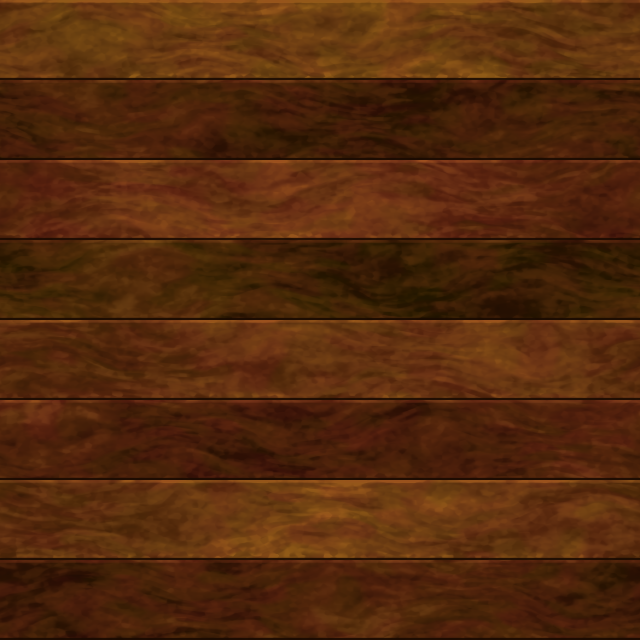
Give the GLSL for this texture, as a Shadertoy shader.

```glsl
// Eight stacked horizontal planks of dark stained wood with seams, lit top edges and wavy grain.

const float TAU = 6.28318;
const float PLANKS = 8.0;          // planks down the canvas
const float SEAM_WIDTH = 0.028;    // in plank heights, as are the edge sizes below
const float EDGE_WIDTH = 0.034;
const float EDGE_LIGHT = 1.35;     // tone steps added on the lit top edge
const float CHIP_LIGHT = 1.5;      // tone steps added by chips on the lower edge
const float GLOW = 0.55;           // broad light and dark areas along a plank
const float HUE_SPREAD = 1.5;      // red and olive mottling
const vec3 SEAM_COLOR = vec3(0.10, 0.04, 0.005);
const vec3 HUE_SHIFT = vec3(0.020, -0.016, 0.012);

// Stain from darkest to lightest, one entry per tone step.
const vec3 STAIN[6] = vec3[6](
    vec3(0.17, 0.07, 0.01), vec3(0.26, 0.12, 0.03), vec3(0.32, 0.15, 0.04),
    vec3(0.40, 0.21, 0.07), vec3(0.47, 0.26, 0.08), vec3(0.58, 0.34, 0.10));

// Per plank, from the top: tone, centre of the glow, redness.
const vec3 PLANK[8] = vec3[8](
    vec3(3.45, 0.50, -0.4), vec3(1.20, 0.20, 0.0),
    vec3(2.50, 0.38, 0.7),  vec3(1.15, 0.15, -0.7),
    vec3(2.80, 0.62, 0.2),  vec3(1.45, 0.08, 0.5),
    vec3(3.00, 0.55, 0.0),  vec3(1.25, 0.58, 0.2));

vec3 hash3(vec3 p) {
    p = fract(p * vec3(0.1031, 0.1030, 0.0973));
    p += dot(p, p.yxz + 33.33);
    return fract((p.xxy + p.yxx) * p.zyx);
}

// Smooth cellular noise centred on zero; it repeats after count.x cells across.
float cellNoise(vec2 p, vec2 count, float seed) {
    p *= count;
    vec2 base = floor(p);
    float total = 0.0, weights = 0.0;
    for (int j = -1; j <= 1; j++)
    for (int i = -1; i <= 1; i++) {
        vec2 id = base + vec2(i, j);
        vec3 h = hash3(vec3(mod(id.x, count.x), id.y + 50.0, seed));
        vec2 d = id + h.xy - p;
        float w = exp(-6.0 * dot(d, d));
        total += w * h.z;
        weights += w;
    }
    return total / weights - 0.5;
}

// Layered sines bend the grain into long arches.
float grainBend(float x, float v, float seed) {
    return 0.11 * sin(TAU * (2.0 * x + 0.37 * seed) + 2.5 * v)
         + 0.06 * sin(TAU * (3.0 * x + 0.61 * seed) - 4.0 * v)
         + 0.02 * sin(TAU * (9.0 * x + 0.23 * seed) + 7.0 * v);
}

vec3 stain(float tone) {
    vec3 color = STAIN[0];
    for (int i = 0; i < 5; i++)
        color = mix(color, STAIN[i + 1], clamp(tone - float(i), 0.0, 1.0));
    return color * (1.0 + 0.2 * min(tone, 0.0));
}

void mainImage(out vec4 fragColor, in vec2 fragCoord) {
    vec2 uv = fragCoord / iResolution.xy;
    float pixel = PLANKS / iResolution.y;
    float v = fract(uv.y * PLANKS);
    float row = PLANKS - 1.0 - floor(uv.y * PLANKS);
    vec3 plank = PLANK[int(clamp(row, 0.0, PLANKS - 1.0))];
    float seed = row * 7.0 + 3.0;

    // Grain: broad stains, long streaks, fine fibres, flecks
    vec2 g = vec2(uv.x, v + grainBend(uv.x, v, seed));
    float fleck = cellNoise(vec2(uv.x, v), vec2(110.0, 20.0), seed + 4.0);
    float tone = plank.x + GLOW * cos(TAU * (uv.x - plank.y));
    tone += 1.2 * cellNoise(g, vec2(6.0, 2.0), seed + 1.0);
    tone += 1.3 * cellNoise(g, vec2(13.0, 9.0), seed + 2.0);
    tone += 1.2 * cellNoise(g, vec2(40.0, 17.0), seed + 3.0);
    tone += 0.8 * fleck;

    // Lit top edge and chipped lower edge
    float lit = smoothstep(1.0 - EDGE_WIDTH - pixel, 1.0 - EDGE_WIDTH + pixel, v);
    float edgeWear = 1.0 + 1.4 * cellNoise(uv, vec2(24.0, 1.0), seed + 5.0);
    tone += EDGE_LIGHT * lit * edgeWear * (0.6 + 0.15 * plank.x);
    float lower = 1.0 - smoothstep(0.05, 0.10, v);
    tone += CHIP_LIGHT * lower * max(fleck + 0.1, 0.0) * plank.x * 0.4;

    // Colour with mottled hue
    float hue = plank.z + HUE_SPREAD * cellNoise(g, vec2(22.0, 7.0), seed + 6.0);
    vec3 color = stain(tone) + HUE_SHIFT * (hue + 0.6 * lit);

    // Dark seam along the foot of each plank
    float fromSeam = abs(fract(uv.y * PLANKS - 0.5 * SEAM_WIDTH + 0.5) - 0.5);
    float seam = 1.0 - smoothstep(-0.5, 0.5, (fromSeam - 0.5 * SEAM_WIDTH) / pixel);
    color = mix(color, SEAM_COLOR, 0.9 * seam);

    fragColor = vec4(clamp(color, 0.0, 1.0), 1.0);
}
```
